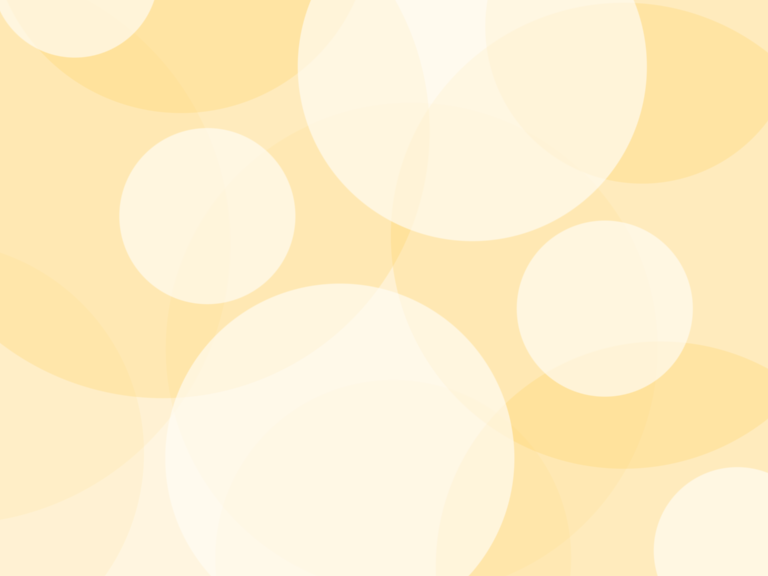
Write a WebGL 1 fragment shader that draws this background.

```glsl
precision highp float;

uniform vec2 u_resolution;

// Antialiased coverage of a filled disc
float disc(vec2 p, vec2 center, float radius) {
  float edge = 1.0 / u_resolution.y;
  return 1.0 - smoothstep(-edge, edge, distance(p, center) - radius);
}

void main() {
  vec2 p = gl_FragCoord.xy / u_resolution.y;
  float aspect = u_resolution.x / u_resolution.y;
  vec3 color = vec3(1.0, 0.962, 0.88);

  // Large translucent amber discs, spread by a low-discrepancy sequence
  for (int i = 1; i <= 9; i++) {
    float n = float(i);
    vec2 spread = fract(n * vec2(0.7549, 0.5698));
    vec2 center = mix(vec2(-0.15), vec2(aspect + 0.15, 1.15), spread);
    float radius = 0.25 + 0.25 * fract(n * 0.618);
    float opacity = mix(0.10, 0.26, mod(n, 2.0));
    color = mix(color, vec3(1.0, 0.81, 0.35), opacity * disc(p, center, radius));
  }

  // Pale discs on top, stepping across the width, largest in the middle
  for (int i = 0; i < 6; i++) {
    float n = float(i);
    float fromMiddle = n - 2.5;
    vec2 center = vec2(aspect * (0.0975 + 0.1725 * n), 1.1 * fract(0.95 + 0.618 * n));
    float radius = 0.145 + 0.23 * exp(-1.5 * fromMiddle * fromMiddle);
    color = mix(color, vec3(1.0, 0.99, 0.96), 0.66 * disc(p, center, radius));
  }

  gl_FragColor = vec4(color, 1.0);
}
```
